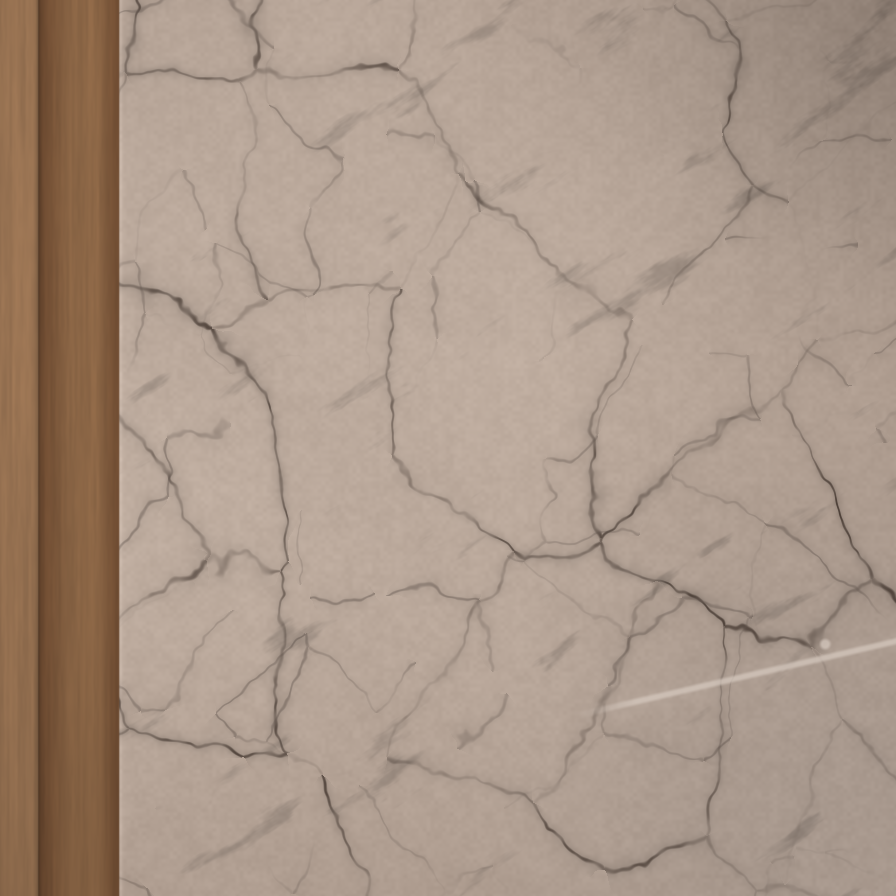
Reproduce this texture procedurally as a Shadertoy shader.

```glsl
// Warm beige marble slab with cracked dark veins beside two vertical oak boards.

float hash(vec2 p) {
    return fract(sin(dot(p, vec2(127.1, 311.7))) * 43758.5453);
}

vec2 hash2(vec2 p) {
    return vec2(hash(p), hash(p + 57.3));
}

float noise(vec2 p) {
    vec2 i = floor(p), f = fract(p);
    f = f * f * (3.0 - 2.0 * f);
    return mix(mix(hash(i), hash(i + vec2(1, 0)), f.x),
               mix(hash(i + vec2(0, 1)), hash(i + vec2(1, 1)), f.x), f.y);
}

float fbm(vec2 p) {
    float sum = 0.0, amp = 0.5;
    for (int i = 0; i < 5; i++) {
        sum += amp * noise(p);
        p = mat2(1.6, 1.2, -1.2, 1.6) * p + 3.7;
        amp *= 0.5;
    }
    return sum;
}

vec2 noise2(vec2 p) {
    return vec2(noise(p), noise(p + 31.7)) - 0.5;
}

// x: distance to the nearest cell border, y: random value owned by that border
vec2 cellBorder(vec2 p) {
    vec2 cell = floor(p), f = fract(p), nearest = vec2(0), nearestId = vec2(0);
    float best = 9.0;
    for (int j = -1; j <= 1; j++)
    for (int i = -1; i <= 1; i++) {
        vec2 g = vec2(i, j);
        vec2 r = g + hash2(cell + g) - f;
        if (dot(r, r) < best) {
            best = dot(r, r);
            nearest = r;
            nearestId = g;
        }
    }
    vec2 border = vec2(9.0, 0.0);
    for (int j = -2; j <= 2; j++)
    for (int i = -2; i <= 2; i++) {
        vec2 g = nearestId + vec2(i, j);
        vec2 r = g + hash2(cell + g) - f;
        if (i == 0 && j == 0) continue;
        float d = dot(0.5 * (nearest + r), normalize(r - nearest));
        if (d < border.x) border = vec2(d, hash(2.0 * cell + nearestId + g + 0.5));
    }
    return border;
}

float segment(vec2 p, vec2 a, vec2 b) {
    vec2 ab = b - a;
    return length(p - a - ab * clamp(dot(p - a, ab) / dot(ab, ab), 0.0, 1.0));
}

vec3 marble(vec2 p, float px) {
    // light falls off towards the corners, with soft clouds
    float shade = smoothstep(0.15, 0.85, length((p - vec2(0.34, 0.57)) * vec2(0.95, 1.0)));
    shade += 0.5 * (fbm(p * 5.0) - 0.48);
    vec3 col = mix(vec3(0.745, 0.675, 0.622), vec3(0.655, 0.585, 0.535), shade);
    col *= 1.0 - 0.13 * smoothstep(0.45, 0.0, length(p - 1.0));
    col = mix(col, vec3(0.66, 0.61, 0.575), 0.45 * smoothstep(0.5, 0.0, length(p - vec2(0.95, 0.08))));

    // jagged paths: broad bends, kinks and fine crumbling
    vec2 q = p + 0.09 * noise2(p * 4.0) + 0.035 * noise2(p * 13.0)
               + 0.014 * noise2(p * 38.0) + 0.005 * noise2(p * 110.0);
    float spots = smoothstep(0.42, 0.8, noise(p * 17.0 + 9.0) * 0.6 + noise(p * 75.0) * 0.4);

    // main veins
    vec2 vein = cellBorder(q * vec2(5.0, 4.3) + 2.3);
    float d = vein.x / 4.6;
    float strength = smoothstep(0.0, 0.75, vein.y) * (0.4 + 0.6 * smoothstep(0.25, 0.6, noise(p * 6.0)));
    float core = 1.0 - smoothstep(0.0004, 0.0023 + px, d);
    col *= 1.0 - 0.17 * strength * exp(-d / 0.006);
    col = mix(col, vec3(0.27, 0.22, 0.19), core * strength * (0.32 + 0.55 * spots));

    // faint branching hairlines, broken along their length
    vec2 hair = cellBorder(q * vec2(9.0, 8.0) + 17.0);
    float e = hair.x / 8.5;
    float faint = smoothstep(0.35, 0.95, hair.y) * smoothstep(0.35, 0.65, noise(p * 9.0 + 4.0));
    col *= 1.0 - 0.07 * faint * exp(-e / 0.006);
    col = mix(col, vec3(0.40, 0.35, 0.32), 0.42 * faint * (1.0 - smoothstep(0.0003, 0.0017 + px, e)));

    // diagonal grey smudges and fine mineral grain
    vec2 along = vec2(p.x * 0.83 + p.y * 0.56, p.y * 0.83 - p.x * 0.56);
    col *= 1.0 - 0.14 * smoothstep(0.78, 0.95, fbm(along * vec2(9.0, 32.0)) * 1.15);
    col += 0.025 * (noise(p * 230.0) - 0.5) + 0.02 * (noise(p * 90.0) - 0.5);

    // reflected light strip with a small lamp glint
    float strip = segment(p, vec2(0.65, 0.203), vec2(1.02, 0.289));
    float glow = 0.6 * (1.0 - smoothstep(0.001, 0.0045 + px, strip)) + 0.14 * exp(-strip / 0.008);
    glow += 0.7 * (1.0 - smoothstep(0.003, 0.008, length(p - vec2(0.921, 0.281))));
    return mix(col, vec3(0.84, 0.79, 0.75), min(glow, 1.0) * smoothstep(0.63, 0.72, p.x));
}

vec3 oak(vec2 p, float px) {
    float board = smoothstep(0.043 - px, 0.043 + px, p.x);
    float rounding = smoothstep(0.04, 0.085, p.x) * (1.0 - 0.9 * smoothstep(0.105, 0.134, p.x));
    vec3 right = mix(vec3(0.42, 0.285, 0.185), vec3(0.54, 0.395, 0.27), rounding);
    vec3 col = mix(vec3(0.585, 0.44, 0.315), right, board);
    float grain = 0.5 * noise(p * vec2(330.0, 9.0)) + 0.3 * noise(p * vec2(110.0, 3.0))
                + 0.2 * noise(p * vec2(420.0, 50.0));
    col *= 1.0 + 0.16 * (grain - 0.5);
    col *= 0.95 + 0.07 * smoothstep(0.0, 0.6, p.y);
    return col * (1.0 - 0.28 * exp(-abs(p.x - 0.043) / 0.0025));
}

void mainImage(out vec4 fragColor, in vec2 fragCoord) {
    vec2 p = fragCoord / iResolution.xy;
    float px = 1.0 / iResolution.y;
    vec3 stone = marble(p, px);
    stone += 0.06 * exp(-abs(p.x - 0.135) / 0.002);
    vec3 col = mix(oak(p, px), stone, smoothstep(0.133 - px, 0.133 + px, p.x));
    fragColor = vec4(col, 1.0);
}
```
